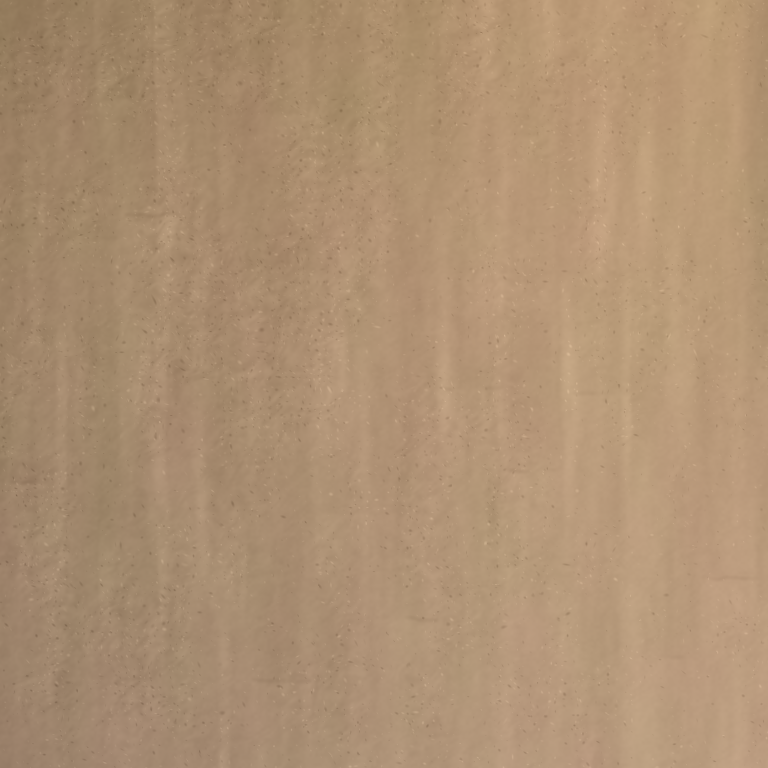
A WebGL 2 fragment shader for this texture:

```glsl
#version 300 es
precision highp float;

uniform vec2 u_resolution;
out vec4 outColor;

float hash(vec2 p) {
    return fract(sin(dot(p, vec2(127.1, 311.7))) * 43758.5453);
}

float noise(vec2 p) {
    vec2 cell = floor(p), f = fract(p);
    f = f * f * (3.0 - 2.0 * f);
    float low = mix(hash(cell), hash(cell + vec2(1, 0)), f.x);
    float high = mix(hash(cell + vec2(0, 1)), hash(cell + vec2(1, 1)), f.x);
    return mix(low, high, f.y);
}

// Signed noise, centred on zero
float ripple(vec2 p) {
    return noise(p) - 0.5;
}

// Soft slanted flecks of varied size and strength on a jittered grid
float flecks(vec2 uv, float cells, float density, float seed) {
    vec2 p = uv * cells;
    vec2 cell = floor(p);
    vec2 key = cell + seed;
    vec2 centre = 0.35 + 0.3 * vec2(hash(key), hash(key + 17.3));
    vec2 d = p - cell - centre;
    float angle = -0.85 + 1.6 * (hash(key + 5.1) - 0.5);
    vec2 along = vec2(cos(angle), sin(angle));
    vec2 q = vec2(dot(d, along), dot(d, vec2(-along.y, along.x)));
    float size = mix(0.6, 1.0, hash(key + 9.7));
    float shape = 1.0 - smoothstep(0.0, 1.0, length(q / (vec2(0.35, 0.23) * size)));
    float strength = mix(0.25, 1.0, hash(key + 23.7));
    return shape * strength * step(1.0 - density, hash(key + 31.9));
}

// Boards with one faint, broken end joint each
float boardShade(vec2 uv) {
    float x = uv.x * 12.0 + 0.1;
    float board = floor(x);
    float jointY = 0.1 + 0.75 * hash(vec2(board, 4.0));
    float offset = uv.y - jointY + 0.004 * ripple(vec2(uv.x * 60.0, board));
    float joint = 1.0 - smoothstep(0.0, 0.005, abs(offset));
    float visible = smoothstep(0.3, 0.8, noise(vec2(uv.x * 50.0, board + 3.0)));
    float inside = smoothstep(0.0, 0.08, fract(x)) * smoothstep(1.0, 0.92, fract(x));
    float below = smoothstep(-0.003, 0.003, -offset) * smoothstep(0.12, 0.0, -offset);
    return inside * (0.01 * below - 0.03 * joint * visible);
}

void main() {
    vec2 uv = gl_FragCoord.xy / u_resolution;

    // Broad light falling from the right
    float light = smoothstep(-0.1, 1.0, uv.x + 0.05 * ripple(uv * 3.0));
    vec3 color = mix(vec3(0.618, 0.515, 0.408), vec3(0.735, 0.612, 0.483), light);
    color += (0.5 - uv.y) * vec3(0.0, 0.008, 0.04);
    color *= 1.0 - 0.06 * smoothstep(0.7, 1.0, uv.y) * (1.0 - smoothstep(0.0, 0.75, uv.x));
    color *= 1.0 - 0.08 * smoothstep(0.95, 1.0, uv.x) * smoothstep(0.2, 0.9, uv.y);

    // Vertical grain, broken along its length
    float x = uv.x + 0.010 * ripple(vec2(uv.x * 4.0, uv.y * 3.0));
    x += 0.004 * ripple(vec2(uv.x * 25.0, uv.y * 14.0));
    float shade = 0.026 * ripple(vec2(x * 24.0, uv.y * 2.0));
    shade += 0.030 * ripple(vec2(x * 50.0, uv.y * 6.0 + 7.0));
    shade += 0.020 * ripple(vec2(x * 100.0, uv.y * 18.0));
    float streak = smoothstep(0.68, 0.95, noise(vec2(x * 38.0 + 9.0, uv.y * 4.0)));
    streak *= 0.4 + noise(vec2(x * 80.0, uv.y * 26.0));
    shade += 0.03 * streak;

    // Blotchy roughness, stronger toward the upper left
    float rough = 1.0 - 0.5 * smoothstep(0.2, 1.0, uv.x + 0.4 * (0.6 - uv.y));
    float patches = smoothstep(0.3, 0.75, noise(vec2(uv.x * 26.0, uv.y * 11.0)));
    vec2 bend = 0.012 * vec2(ripple(uv * 40.0), ripple(uv * 40.0 + 19.0));
    vec2 slanted = mat2(0.75, -0.66, 0.66, 0.75) * (uv + bend);
    float pores = ripple(slanted * vec2(75.0, 120.0));
    pores += 0.9 * ripple(slanted * vec2(130.0, 210.0) + 5.0);
    shade += 0.036 * pores * rough * mix(0.5, 1.0, patches);
    shade += 0.012 * ripple(uv * 240.0);

    // Dark pits and pale chips, gathered along the grain
    float density = rough * mix(0.12, 0.5, patches);
    vec2 strewn = uv + bend;
    shade -= 0.095 * flecks(strewn, 78.0, density, 3.0);
    shade -= 0.065 * flecks(strewn + 0.006, 110.0, density, 41.0);
    shade += 0.080 * flecks(strewn + 0.003, 84.0, 0.7 * density + 0.4 * streak, 83.0);
    shade += 0.055 * flecks(strewn + 0.009, 118.0, density, 57.0);

    shade += boardShade(uv);
    color += shade * vec3(1.0, 0.97, 0.9);

    // Soft drift between pink and olive
    float tint = ripple(uv * vec2(13.0, 7.0) + 2.0) + 0.6 * ripple(uv * vec2(30.0, 16.0));
    color += tint * vec3(0.010, -0.006, 0.008);

    outColor = vec4(color, 1.0);
}
```
